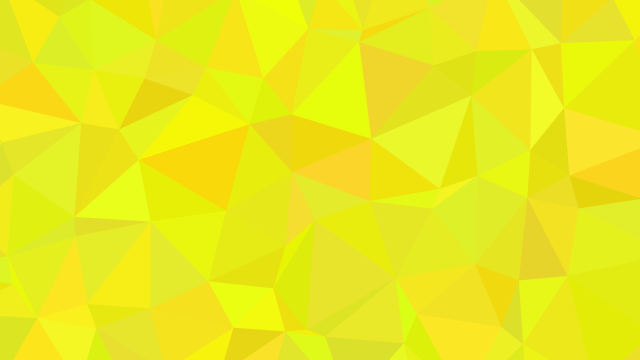
Write a Shadertoy shader that draws this background.

```glsl
// Low-poly field of flat yellow, lime and gold triangles.
// A turned grid holds one random vertex per cell; each quad of four neighbouring
// vertices is cut along a valid diagonal, and each triangle gets its own tint.

const float CELL_SIZE = 0.168;     // grid spacing, in canvas heights
const float GRID_ANGLE = 0.42;     // turn that hides the grid, in radians
const float JITTER = 0.97;         // vertex freedom inside its cell
const vec2 GRID_OFFSET = vec2(17.3, 9.6);
const vec3 TINT_SPREAD = vec3(0.035, 0.04, 0.08);

const int COLOR_COUNT = 6;
const vec3 PALETTE[COLOR_COUNT] = vec3[](
    vec3(0.89, 0.91, 0.12), vec3(0.89, 0.96, 0.09), vec3(0.96, 0.92, 0.08),
    vec3(0.94, 0.96, 0.09), vec3(0.96, 0.87, 0.11), vec3(0.90, 0.87, 0.11));
const float SHARE[COLOR_COUNT] = float[](0.26, 0.18, 0.16, 0.15, 0.13, 0.12);

float hash(vec2 p) {
    return fract(sin(dot(p, vec2(127.1, 311.7))) * 43758.5453);
}

float cross2(vec2 a, vec2 b) {
    return a.x * b.y - a.y * b.x;
}

vec2 vertexAt(vec2 cell) {
    vec2 random = vec2(hash(cell), hash(cell + 41.7));
    return cell + 0.5 + JITTER * (random - 0.5);
}

// Palette entry drawn by share, then varied a little per channel.
vec3 triangleColor(vec2 id) {
    float pick = hash(id + 5.3);
    vec3 color = PALETTE[COLOR_COUNT - 1];
    for (int i = 0; i < COLOR_COUNT; i++) {
        if (pick < SHARE[i]) {
            color = PALETTE[i];
            break;
        }
        pick -= SHARE[i];
    }
    vec3 random = vec3(hash(id + 11.9), hash(id + 23.1), hash(id + 37.7));
    return clamp(color + TINT_SPREAD * (2.0 * random - 1.0), 0.0, 1.0);
}

// Signed distance to the line a-b, positive on its left.
float edgeDistance(vec2 p, vec2 a, vec2 b) {
    return cross2(b - a, p - a) / max(length(b - a), 1e-4);
}

// Smoothed coverage of a counter-clockwise triangle.
float coverage(vec2 p, vec2 a, vec2 b, vec2 c, float pixel) {
    float d = min(edgeDistance(p, a, b),
                  min(edgeDistance(p, b, c), edgeDistance(p, c, a)));
    return clamp(0.5 + d / pixel, 0.0, 1.0);
}

// True when the diagonal a-c has b on its right and d on its left.
bool splits(vec2 a, vec2 b, vec2 c, vec2 d) {
    return cross2(c - a, b - a) < 0.0 && cross2(c - a, d - a) > 0.0;
}

void mainImage(out vec4 fragColor, in vec2 fragCoord) {
    float pixel = 1.0 / (iResolution.y * CELL_SIZE);
    float s = sin(GRID_ANGLE), k = cos(GRID_ANGLE);
    vec2 p = mat2(k, s, -s, k) * (fragCoord * pixel) + GRID_OFFSET;

    // Only the four quads around this cell can cover the point.
    vec3 sum = vec3(0.0);
    float total = 0.0;
    for (int y = -1; y <= 0; y++) {
        for (int x = -1; x <= 0; x++) {
            vec2 cell = floor(p) + vec2(x, y);
            vec2 a = vertexAt(cell);
            vec2 b = vertexAt(cell + vec2(1.0, 0.0));
            vec2 c = vertexAt(cell + vec2(1.0, 1.0));
            vec2 d = vertexAt(cell + vec2(0.0, 1.0));

            // Prefer the shorter diagonal that lies inside the quad.
            bool shorter = distance(a, c) < distance(b, d);
            bool cutAC = splits(a, b, c, d) && (shorter || !splits(b, c, d, a));
            float first = coverage(p, a, b, cutAC ? c : d, pixel);
            float second = coverage(p, cutAC ? a : b, c, d, pixel);

            sum += first * triangleColor(cell) + second * triangleColor(cell + 71.3);
            total += first + second;
        }
    }
    vec3 color = total > 0.0 ? sum / total : PALETTE[0];
    fragColor = vec4(color, 1.0);
}
```
